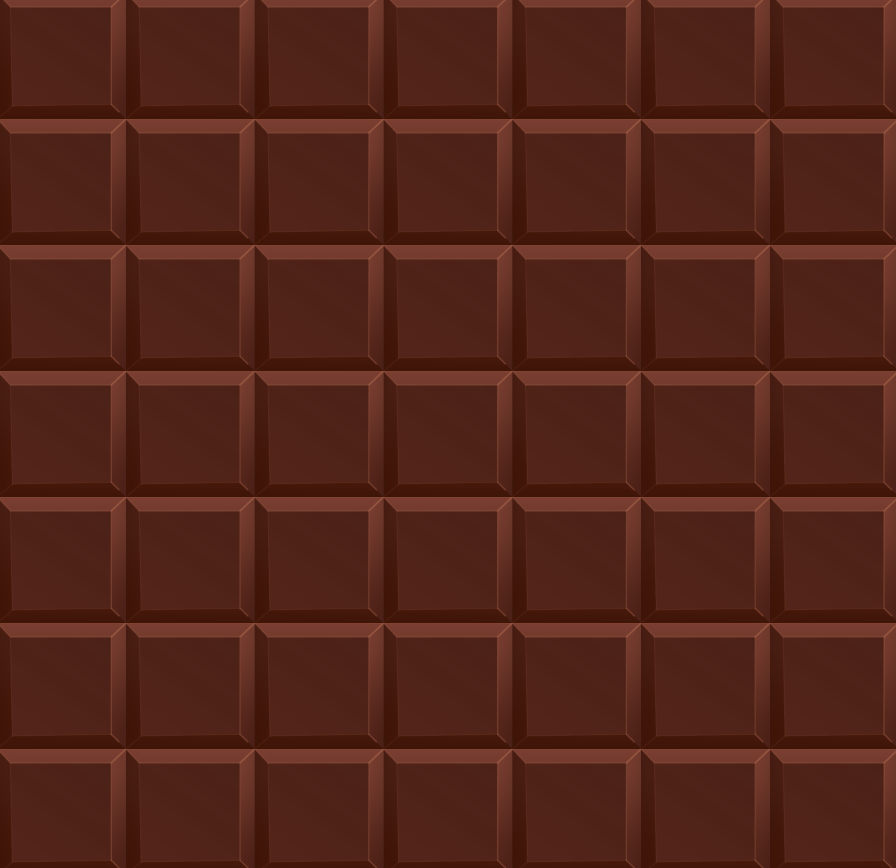
Give the GLSL for this pattern, as a Shadertoy shader.

```glsl
// Slab of chocolate: a grid of bevelled squares lit from the upper right.
// Each cell is split into a slightly skewed face and four mitred bevels by
// scaled edge depths; thin glints follow the rims and mitres.

const vec2 GRID = vec2(6.957, 6.889);    // cells across and down
const vec2 SHIFT = vec2(0.978, 0.944);   // partial cells at left and bottom
const vec3 GLINT = vec3(0.62, 0.36, 0.27);
const vec3 LIGHT = vec3(0.48, 0.245, 0.19);
const vec3 SHADE = vec3(0.255, 0.085, 0.03);
const int SAMPLES = 3;

float line(float distance, float width) {
    return 1.0 - smoothstep(0.35 * width, width, abs(distance));
}

float segmentDistance(vec2 p, vec2 a, vec2 b) {
    vec2 ab = b - a;
    return length(p - a - ab * clamp(dot(p - a, ab) / dot(ab, ab), 0.0, 1.0));
}

// Flat top, a little brighter toward the lower left, with faint diagonal bands
vec3 faceColor(vec2 p) {
    float slope = clamp(0.5 + 0.55 * (p.y - 0.5) + 0.4 * (p.x - 0.5), 0.0, 1.0);
    float bands = 0.002 * sin(34.0 * slope);
    return mix(vec3(0.335, 0.146, 0.105), vec3(0.290, 0.126, 0.087), slope) + bands;
}

// Depths hold left, bottom, right, top: 0 at the seam, 1 at the face rim
vec3 bevelColor(vec2 p, vec4 depth, float nearest) {
    if (nearest == depth.w) return mix(LIGHT, LIGHT * 0.94, depth.w);
    if (nearest == depth.z) {
        vec3 side = mix(vec3(0.315, 0.135, 0.095), LIGHT * 0.96, smoothstep(0.0, 1.0, p.y));
        return side * mix(0.93, 1.03, depth.z);
    }
    if (nearest == depth.x) {
        vec3 side = mix(SHADE, vec3(0.285, 0.115, 0.073), smoothstep(0.1, 0.95, p.y));
        return side * mix(0.96, 1.02, depth.x);
    }
    return mix(SHADE, vec3(0.275, 0.105, 0.055), 0.6 * p.x * depth.y) * mix(0.96, 1.04, depth.y);
}

vec3 chocolate(vec2 p) {
    // Skewed left and lower rims, straight right and upper rims
    vec4 width = vec4(mix(0.118, 0.100, p.y), mix(0.100, 0.118, p.x), 0.113, 0.109);
    vec4 depth = vec4(p, 1.0 - p) / width;
    float nearest = min(min(depth.x, depth.y), min(depth.z, depth.w));
    vec3 color = nearest < 1.0 ? bevelColor(p, depth, nearest) : faceColor(p);

    // Rim glints, strongest on the lit sides
    vec4 offset = (depth - 1.0) * width;
    float inside = step(0.97, nearest);
    float rim = max(0.50 * line(offset.w, 0.009), 0.42 * line(offset.z, 0.009));
    rim = max(rim, max(0.13 * line(offset.x, 0.008), 0.12 * line(offset.y, 0.008)));
    color = mix(color, GLINT, rim * inside);

    // Mitre glints from the seam crossings to the face corners
    float upperRight = line(segmentDistance(p, vec2(1.0), vec2(0.887, 0.891)), 0.010);
    float upperLeft = line(segmentDistance(p, vec2(0.0, 1.0), vec2(0.102, 0.891)), 0.009);
    float lowerRight = line(segmentDistance(p, vec2(0.945, 0.058), vec2(0.887, 0.116)), 0.009);
    float lowerLeft = line(segmentDistance(p, vec2(0.0), vec2(0.116, 0.102)), 0.008);
    float mitre = max(max(0.75 * upperRight, 0.30 * upperLeft),
                      max(0.45 * lowerRight, 0.10 * lowerLeft));
    color = mix(color, GLINT, mitre);

    // Soft light along the upper seam
    return mix(color, GLINT, 0.16 * line(1.0 - p.y, 0.010));
}

void mainImage(out vec4 fragColor, in vec2 fragCoord) {
    // Average a small grid of samples to smooth every edge and seam
    vec3 total = vec3(0.0);
    for (int j = 0; j < SAMPLES; j++) {
        for (int i = 0; i < SAMPLES; i++) {
            vec2 jitter = (vec2(i, j) + 0.5) / float(SAMPLES) - 0.5;
            vec2 uv = (fragCoord + jitter) / iResolution.xy;
            total += chocolate(fract(uv * GRID - SHIFT));
        }
    }
    fragColor = vec4(total / float(SAMPLES * SAMPLES), 1.0);
}
```
